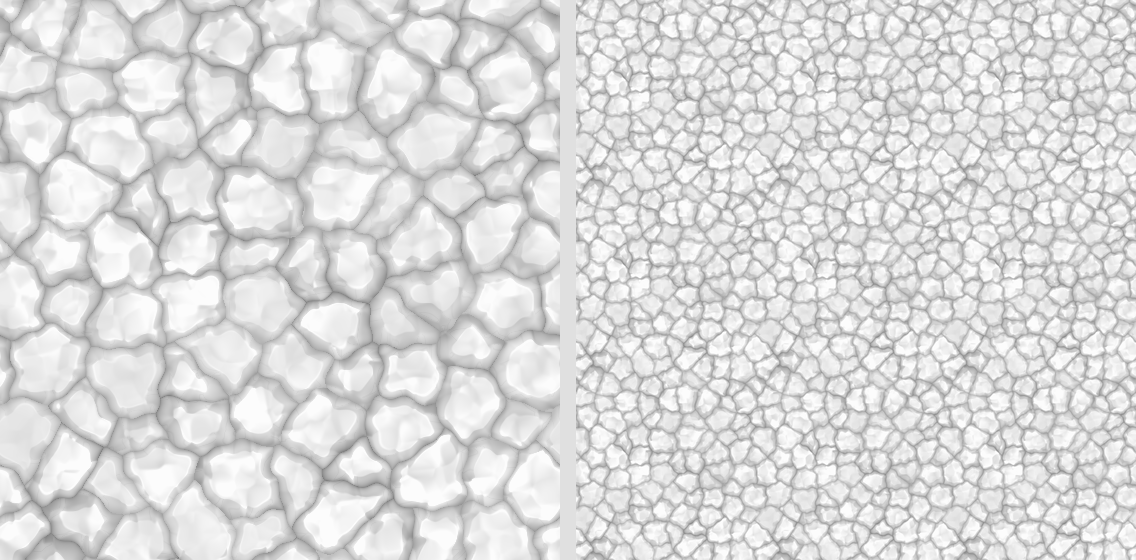
Left, the tile; right, the same tile 3 across and 3 down.
Give the GLSL for this texture, as a WebGL 2 fragment shader.

```glsl
#version 300 es
precision highp float;
// Seamless field of pale faceted stones: bright flat caps, grey skirts, dark creases.

uniform vec2 u_resolution;
out vec4 fragColor;

const float TAU = 6.2831853;
const float COLUMNS = 9.0;            // stones per row
const float ROWS = 10.0;              // even, so staggered rows wrap
const float ROW_HEIGHT = COLUMNS / ROWS;
const float JITTER = 0.66;            // scatter of the stone centres
const float SIZE_SPREAD = 0.30;       // difference between large and small stones
const float ROUNDING = 19.0;          // higher gives sharper cap corners
const vec2 INSET = vec2(0.09, 0.19);  // range of skirt widths
const float EDGE_SOFTNESS = 0.016;
const float CAP_TONE = 0.948;
const float PALE_TONE = 0.885;
const float SKIRT_TONE = 0.865;
const float GAP_TONE = 0.665;
const float CREASE_DEPTH = 0.13;
const float CREASE_WIDTH = 0.022;

vec3 hash3(vec2 cell) {
    vec3 q = fract(cell.xyx * vec3(0.1031, 0.1030, 0.0973) + 0.137);
    q += dot(q, q.yxz + 33.33);
    return fract((q.xxy + q.yzz) * q.zyx);
}

// Layered sines with whole periods: a slow, wrapping signed field.
float waves(vec2 uv) {
    float a = sin(TAU * (2.0 * uv.x + uv.y) + 1.3 + 1.5 * sin(TAU * 2.0 * uv.y));
    float b = sin(TAU * (3.0 * uv.y - 2.0 * uv.x) + 4.1 + sin(TAU * 3.0 * uv.x));
    float c = sin(TAU * (5.0 * uv.x + 4.0 * uv.y) + 0.6 + a);
    return 0.4 * a + 0.35 * b + 0.25 * c;
}

// Cellular noise of tilted planes, blended along their folds.
float facets(vec2 uv, float count, float sharpness) {
    vec2 p = uv * count;
    vec2 base = floor(p);
    float total = 0.0, weights = 0.0;
    for (int y = -1; y <= 1; y++)
    for (int x = -1; x <= 1; x++) {
        vec2 cell = base + vec2(x, y);
        vec3 h = hash3(mod(cell, count) + count);
        vec2 r = p - cell - h.xy;
        vec2 tilt = vec2(cos(TAU * h.z), sin(TAU * h.z));
        float w = exp(-sharpness * dot(r, r));
        total += w * (dot(r, tilt) + 0.6 * (fract(h.z * 7.3) - 0.5));
        weights += w;
    }
    return total / max(weights, 1e-9);
}

vec3 stoneHash(vec2 cell) {
    return hash3(mod(cell, vec2(COLUMNS, ROWS)) + 5.0);
}

vec2 stoneCentre(vec2 cell) {
    vec2 scatter = (stoneHash(cell).xy - 0.5) * JITTER;
    return vec2(cell.x + 0.25 + 0.5 * mod(cell.y, 2.0), (cell.y + 0.5) * ROW_HEIGHT) + scatter;
}

float stonePower(vec2 cell, vec2 p) {
    vec2 r = p - stoneCentre(cell);
    return dot(r, r) - SIZE_SPREAD * stoneHash(cell).z;
}

void main() {
    vec2 uv = gl_FragCoord.xy / u_resolution;

    // Bend the outlines slightly
    vec2 bend = vec2(sin(TAU * (11.0 * uv.y + 3.0 * uv.x)) + sin(TAU * (17.0 * uv.y - 8.0 * uv.x) + 2.0),
                     sin(TAU * (12.0 * uv.x - 4.0 * uv.y) + 1.0) + sin(TAU * (19.0 * uv.x + 7.0 * uv.y)));
    vec2 p = uv * COLUMNS + 0.027 * bend;
    vec2 base = floor(p / vec2(1.0, ROW_HEIGHT));

    // Find the stone that owns this point
    vec2 owner = base;
    float ownPower = 1e9;
    for (int y = -2; y <= 2; y++)
    for (int x = -2; x <= 2; x++) {
        vec2 cell = base + vec2(x, y);
        float power = stonePower(cell, p);
        if (power < ownPower) { ownPower = power; owner = cell; }
    }

    // Distance to its borders, exact and rounded
    vec2 centre = stoneCentre(owner);
    float border = 1e9, sum = 0.0;
    for (int y = -2; y <= 2; y++)
    for (int x = -2; x <= 2; x++) {
        vec2 cell = base + vec2(x, y);
        if (distance(cell, owner) < 0.5) continue;
        float d = (stonePower(cell, p) - ownPower) / (2.0 * distance(stoneCentre(cell), centre));
        border = min(border, d);
        sum += exp(-ROUNDING * d);
    }
    float rounded = -log(max(sum, 1e-12)) / ROUNDING;

    // Facets differ from stone to stone
    vec3 stone = hash3(mod(owner, vec2(COLUMNS, ROWS)) + 41.0);
    vec2 local = uv + stone.xy + 0.004 * bend.yx;
    float broad = facets(local, 21.0, 13.0);
    float fine = facets(local.yx, 38.0, 9.0);
    float slow = waves(uv);

    // Grey skirt, darker in the gaps, with thin creases
    float inset = mix(INSET.x, INSET.y, stone.x);
    float skirt = mix(GAP_TONE, SKIRT_TONE, smoothstep(-0.07, inset, rounded));
    skirt += 0.085 * broad + 0.10 * fine + 0.035 * slow;
    float wrinkle = 1.0 - smoothstep(0.0, 0.07, abs(fine - 0.15));
    skirt -= 0.025 * wrinkle;
    float creaseStrength = clamp(0.65 - 0.6 * slow + 0.8 * broad, 0.1, 1.2);
    skirt -= CREASE_DEPTH * creaseStrength * exp(-border / CREASE_WIDTH);

    // Bright cap with a lit rim
    float pale = pow(stone.z, 3.0);
    float ledge = rounded - inset + 0.07 * broad + 0.03 * fine;
    float cap = mix(CAP_TONE, PALE_TONE, 0.75 * pale);
    cap += (0.10 * broad + 0.055 * fine) * (1.0 - 0.7 * pale) + 0.012 * slow;
    float capMask = smoothstep(-EDGE_SOFTNESS, EDGE_SOFTNESS, ledge);
    float rimLine = exp(-pow((ledge - 0.012) / 0.016, 2.0));
    float tone = mix(mix(skirt, PALE_TONE - 0.02, 0.35 * pale), cap, capMask);
    tone += 0.05 * rimLine * (1.0 - 0.5 * pale) * smoothstep(-0.4, 0.3, broad + fine);

    fragColor = vec4(vec3(clamp(tone, 0.5, 0.99)), 1.0);
}
```
